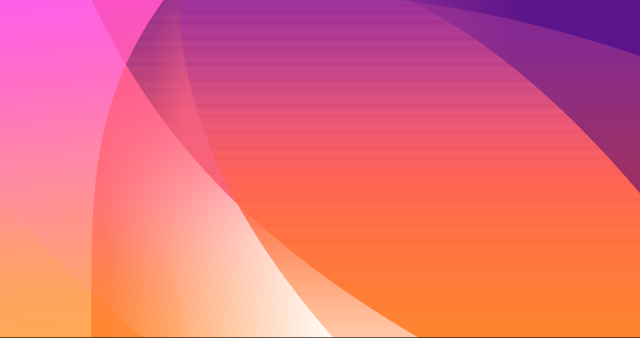
A WebGL 1 fragment shader for this background:

```glsl
precision highp float;
// Overlapping translucent sheets over a vertical violet-to-orange gradient.
// Each sheet is bounded by a cubic curve; colour ramps fill the sheets and
// a diagonal glow brightens the fold near the lower middle.
uniform vec2 u_resolution;

// Cubic edges (constant, linear, square, cube); height runs downward, 0 to 1.
// These give x from height:
const vec4 ARC_EDGE   = vec4(0.256, -0.389, 0.447, -0.172);
const vec4 SWEEP_EDGE = vec4(0.143, 0.254, 0.124, 0.134);
const vec4 FOLD_EDGE  = vec4(0.279, 0.012, 0.238, -0.008);
const vec4 CORNER_EDGE = vec4(-0.129, 0.062, 0.291, 0.0);
const vec4 CREASE_EDGE = vec4(0.262, -0.038, 0.065, 0.0);
// These give height from x:
const vec4 DARK_EDGE  = vec4(0.072, -0.464, 0.558, 0.0);
const vec4 PLUM_EDGE  = vec4(0.150, -1.394, 1.816, 0.0);

const vec3 VIOLET = vec3(0.61, 0.19, 0.60);
const vec3 MAGENTA = vec3(0.77, 0.27, 0.54);
const vec3 ROSE = vec3(0.92, 0.34, 0.46);
const vec3 CORAL = vec3(1.00, 0.39, 0.33);
const vec3 TANGERINE = vec3(1.00, 0.45, 0.26);
const vec3 ORANGE = vec3(1.00, 0.52, 0.18);
const vec3 INDIGO = vec3(0.36, 0.08, 0.54);
const vec3 PLUM = vec3(0.52, 0.16, 0.57);
const vec3 WINE = vec3(0.61, 0.19, 0.40);
const vec3 HOT_PINK = vec3(1.00, 0.37, 0.92);
const vec3 PALE = vec3(1.00, 0.87, 0.82);
const vec3 WHITE = vec3(1.00, 0.99, 0.98);

const float BAND_STRENGTH = 0.009;
const float GLOW_START = 0.16;
const float GLOW_WIDTH = 0.36;
const float BASE_LINE = 0.0025;

float cubic(vec4 k, float s) {
  return k.x + s * (k.y + s * (k.z + s * k.w));
}

float slope(vec4 k, float s) {
  return k.y + s * (2.0 * k.z + 3.0 * s * k.w);
}

// Smooth coverage of the area left of an edge x = cubic(height).
float leftOf(vec4 k, vec2 p) {
  float tilt = slope(k, p.y) * u_resolution.x / u_resolution.y;
  float d = (cubic(k, p.y) - p.x) * u_resolution.x;
  return clamp(0.5 + d / sqrt(1.0 + tilt * tilt), 0.0, 1.0);
}

// Smooth coverage of the area above an edge height = cubic(x).
float above(vec4 k, vec2 p) {
  float tilt = slope(k, p.x) * u_resolution.y / u_resolution.x;
  float d = (cubic(k, p.x) - p.y) * u_resolution.y;
  return clamp(0.5 + d / sqrt(1.0 + tilt * tilt), 0.0, 1.0);
}

float rise(float a, float b, float s) {
  return clamp((s - a) / (b - a), 0.0, 1.0);
}

// Four colours placed at the ascending stops in 'at'.
vec3 ramp(vec3 a, vec3 b, vec3 c, vec3 d, vec4 at, float s) {
  vec3 col = mix(a, b, rise(at.x, at.y, s));
  col = mix(col, c, rise(at.y, at.z, s));
  return mix(col, d, rise(at.z, at.w, s));
}

// Main gradient with faint horizontal bands that fade downward.
vec3 backdrop(float h) {
  vec3 col = ramp(VIOLET, MAGENTA, ROSE, CORAL, vec4(0.0, 0.2, 0.36, 0.53), h);
  col = mix(col, TANGERINE, rise(0.53, 0.7, h));
  col = mix(col, ORANGE, rise(0.7, 1.0, h));
  float bands = sin(h * 157.0) + sin(h * 251.0 + 1.0);
  return col + BAND_STRENGTH * bands * (1.0 - 0.8 * h);
}

// Pink sheet at the far left, deeper beyond the sweep.
vec3 pinkSheet(vec2 p, float sweep) {
  vec3 col = ramp(HOT_PINK, vec3(1.0, 0.43, 0.78), vec3(1.0, 0.54, 0.64),
                  vec3(1.0, 0.67, 0.35), vec4(0.0, 0.25, 0.52, 1.0),
                  p.y + 0.2 * p.x);
  return mix(col * vec3(0.98, 0.84, 0.86), col, sweep);
}

// Central sheet, lit along its right side.
vec3 litSheet(vec2 p) {
  vec3 col = ramp(vec3(1.0, 0.36, 0.58), vec3(1.0, 0.45, 0.46),
                  vec3(1.0, 0.51, 0.30), vec3(1.0, 0.54, 0.20),
                  vec4(0.2, 0.6, 0.82, 1.0), p.y);
  float glow = rise(GLOW_START, GLOW_START + GLOW_WIDTH, p.x);
  glow *= smoothstep(0.2, 0.75, p.y);
  glow -= 0.03 * leftOf(CREASE_EDGE, p) * smoothstep(0.6, 0.9, p.y);
  return mix(col, WHITE, max(glow, 0.0));
}

void main() {
  vec2 p = gl_FragCoord.xy / u_resolution;
  p.y = 1.0 - p.y;
  float arc = leftOf(ARC_EDGE, p);
  float sweep = leftOf(SWEEP_EDGE, p);
  float fold = leftOf(FOLD_EDGE, p);
  vec3 base = backdrop(p.y);

  // Dark sheets in the upper right.
  vec3 plum = mix(PLUM, WINE, rise(0.1, 0.5, p.y));
  vec3 col = mix(base, plum, above(PLUM_EDGE, p) * (0.4 + 0.6 * rise(0.63, 0.8, p.x)));
  vec3 dark = mix(PLUM, INDIGO, rise(0.62, 0.82, p.x));
  col = mix(col, dark, above(DARK_EDGE, p));

  // Rosy veil beside the fold.
  float veil = smoothstep(0.22, 0.30, p.x) * (0.15 + 0.55 * rise(0.0, 0.35, p.y));
  vec3 veiled = mix(base * 0.93, vec3(1.0, 0.40, 0.53), veil);
  col = mix(col, veiled, fold);

  // Sweep: pale outside the fold, glowing inside it.
  vec3 paleSheet = mix(base, PALE, clamp((p.y - 0.59) * 1.85, 0.0, 0.8));
  col = mix(col, mix(paleSheet, litSheet(p), fold), sweep);
  col = mix(col, pinkSheet(p, sweep), arc);

  // Orange lower left corner and thin dark base line.
  float corner = leftOf(CORNER_EDGE, p) * rise(0.6, 0.9, p.y);
  col = mix(col, mix(ORANGE, vec3(1.0, 0.65, 0.33), arc), 0.55 * corner);
  col *= 1.0 - clamp((p.y - 1.0 + BASE_LINE) * u_resolution.y + 0.5, 0.0, 1.0) * 0.7;

  gl_FragColor = vec4(col, 1.0);
}
```
